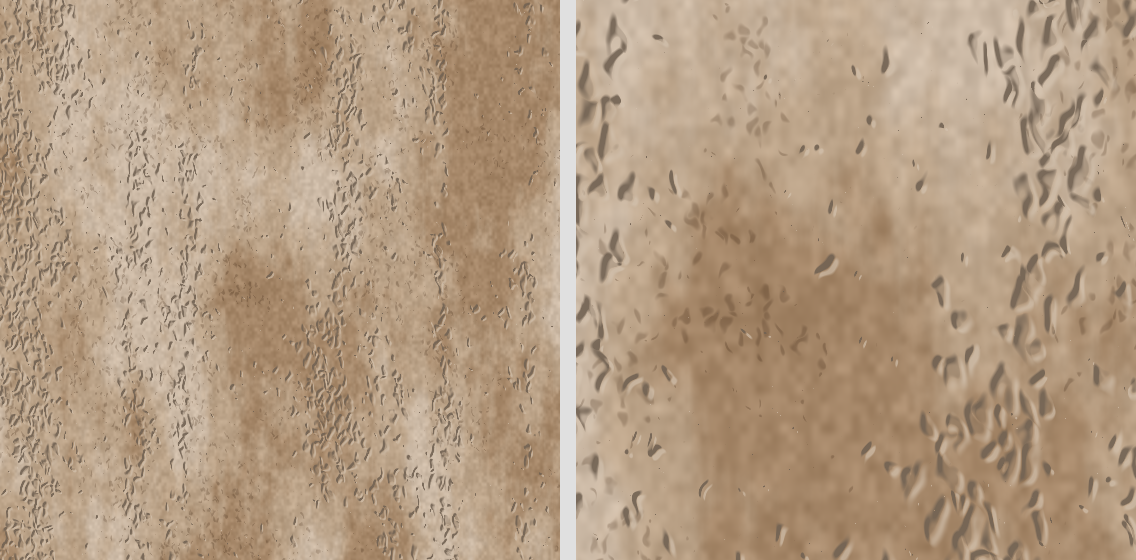
Left, the full canvas; right, a detail of the centre.
Give the GLSL for this texture, as a Shadertoy shader.

```glsl
#define OCHRE vec3(0.645, 0.525, 0.405)
#define TAN vec3(0.735, 0.640, 0.535)
#define PALE vec3(0.800, 0.728, 0.650)
#define SHADOW vec3(0.445, 0.385, 0.325)
#define GLINT vec3(0.830, 0.765, 0.690)
#define PIT_CELLS vec2(92.0, 60.0)
#define SPECK_CELLS vec2(150.0, 112.0)
#define LIGHT_STEP vec2(-0.0027, 0.0023)
#define GRAIN 0.13
#define BLOTCH 1.9

float hash1(vec2 p) {
    vec3 q = fract(p.xyx * 0.1031);
    q += dot(q, q.yzx + 33.33);
    return fract((q.x + q.y) * q.z);
}

vec2 hash2(vec2 p) {
    return vec2(hash1(p), hash1(p + 71.7));
}

float noise(vec2 p) {
    vec2 i = floor(p), f = fract(p);
    f = f * f * (3.0 - 2.0 * f);
    return mix(mix(hash1(i), hash1(i + vec2(1, 0)), f.x),
               mix(hash1(i + vec2(0, 1)), hash1(i + vec2(1, 1)), f.x), f.y);
}

float fbm(vec2 p) {
    float sum = 0.0, amp = 0.5;
    for (int i = 0; i < 5; i++) {
        sum += amp * noise(p);
        p = p * 2.03 + 17.3;
        amp *= 0.5;
    }
    return sum / 0.97;
}

float stripe(float x, float center, float width) {
    float d = (x - center) / width;
    return exp(-d * d);
}

// Vertical veins where the surface is eroded
float erosion(vec2 p) {
    float x = p.x + 0.035 * (noise(p * vec2(6.0, 5.0)) - 0.5);
    float veins = stripe(x, 0.05, 0.07)
                + 0.95 * stripe(x, 0.60, 0.045) * smoothstep(0.05, 0.3, p.y)
                + 0.55 * stripe(x, 0.335, 0.018)
                + 0.40 * stripe(x, 0.245, 0.025)
                + 0.45 * stripe(x, 0.70, 0.025)
                + 0.65 * stripe(x, 0.79, 0.018)
                + 0.45 * stripe(x, 0.94, 0.018);
    float patches = smoothstep(0.28, 0.68, fbm(p * vec2(16.0, 6.0) + 4.0));
    return veins * (0.2 + 0.95 * patches) + 0.17 * patches;
}

// Cellular field of slanted, mostly upright hollows
float hollows(vec2 p, vec2 cells, float density) {
    vec2 q = p * cells;
    q += 0.9 * (vec2(noise(q * 1.3), noise(q * 1.3 + 31.0)) - 0.5);
    vec2 id = floor(q);
    float depth = 0.0;
    for (int y = -1; y <= 1; y++)
    for (int x = -1; x <= 1; x++) {
        vec2 cell = id + vec2(x, y);
        vec2 rnd = hash2(cell);
        vec2 d = q - cell - rnd;
        d.x += d.y * (hash1(cell + 13.0) - 0.5) * 1.5;
        d *= vec2(1.25, mix(0.65, 1.3, rnd.x));
        float pick = hash1(cell + 47.0);
        float radius = 0.58 * smoothstep(pick - 0.08, pick + 0.25, density);
        depth = max(depth, 1.0 - smoothstep(0.35, 1.15, length(d) / max(radius, 0.01)));
    }
    return depth * smoothstep(0.0, 0.08, density);
}

void mainImage(out vec4 fragColor, in vec2 fragCoord) {
    vec2 p = fragCoord / iResolution.y;

    // Soft blotches and long vertical streaks
    float tone = 0.52 + BLOTCH * (fbm(p * vec2(9.0, 4.5) + 9.0) - 0.5);
    tone += 0.75 * (fbm(p * vec2(38.0, 3.0)) - 0.5);
    tone += 0.5 * (fbm(p * vec2(45.0, 32.0) + 60.0) - 0.5);
    tone -= 0.26 * stripe(p.x, 0.89, 0.07) * smoothstep(0.1, 0.5, p.y);
    tone -= 0.24 * stripe(p.x, 0.51, 0.05) * stripe(p.y, 0.56, 0.25);
    tone += 0.22 * stripe(p.x, 0.14, 0.06) * smoothstep(0.5, 1.0, p.y);
    vec3 color = mix(OCHRE, TAN, smoothstep(0.0, 0.5, tone));
    color = mix(color, PALE, smoothstep(0.5, 1.05, tone));

    // Fine mineral grain
    float grain = noise(p * vec2(210.0, 170.0)) + noise(p * vec2(120.0, 85.0) + 40.0) - 1.0;
    color += GRAIN * 0.5 * grain;

    // Small brown specks over the whole face
    float speckDensity = 0.03 + 0.32 * smoothstep(0.42, 0.7, fbm(p * vec2(14.0, 8.0) + 80.0));
    float speck = hollows(p + 3.0, SPECK_CELLS, speckDensity);
    color = mix(color, color * vec3(0.80, 0.77, 0.74), 0.75 * speck);

    // Hollows lit from the upper left
    float density = clamp(erosion(p), 0.0, 0.85);
    float here = hollows(p, PIT_CELLS, density);
    float towardLight = hollows(p + LIGHT_STEP, PIT_CELLS, density);
    float relief = here - towardLight;
    float dark = clamp(1.15 * relief + 0.24 * here, 0.0, 0.9);
    color = mix(color, SHADOW, dark);
    color = mix(color, GLINT, clamp(-0.75 * relief, 0.0, 0.65));

    fragColor = vec4(clamp(color, 0.0, 1.0), 1.0);
}
```
